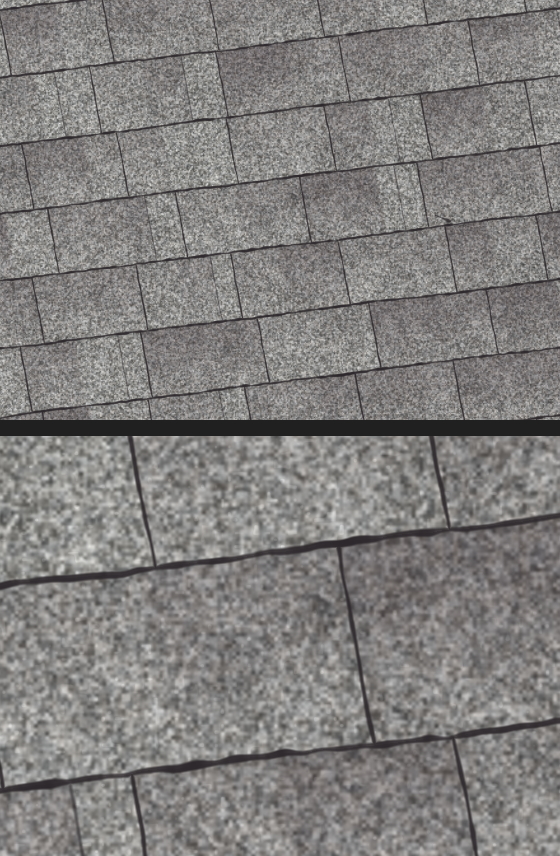
Top, the full canvas; bottom, a detail of the centre.
This texture is drawn by a Shadertoy shader. Its source:

```glsl
// Weathered grey roof shingles in slightly tilted, overlapping courses.
// Each course is split into tabs by leaning, jittered joints; every tab gets a
// two-part shade, some get a narrow sliver, and granule noise covers it all.

const float COURSE_HEIGHT = 0.1615;
const float COURSE_TILT = 0.125;
const float JOINT_LEAN = 0.185;
const vec3 LIGHT_GREY = vec3(0.580, 0.580, 0.569);
const vec3 DARK_GREY = vec3(0.462, 0.444, 0.446);
const vec3 SHADOW = vec3(0.175, 0.155, 0.168);

float hash(vec2 p) {
    vec3 q = fract(p.xyx * 0.1031);
    q += dot(q, q.yzx + 33.33);
    return fract((q.x + q.y) * q.z);
}

float noise(vec2 p) {
    vec2 cell = floor(p), f = fract(p);
    f = f * f * (3.0 - 2.0 * f);
    float low = mix(hash(cell), hash(cell + vec2(1, 0)), f.x);
    float high = mix(hash(cell + vec2(0, 1)), hash(cell + vec2(1, 1)), f.x);
    return mix(low, high, f.y);
}

// Soft coverage of a line from the distance to its centre
float lineMask(float dist, float halfWidth, float soft) {
    return 1.0 - smoothstep(halfWidth - soft, halfWidth + soft, abs(dist));
}

float segmentDistance(vec2 p, vec2 a, vec2 b) {
    vec2 ab = b - a;
    return length(p - a - ab * clamp(dot(p - a, ab) / dot(ab, ab), 0.0, 1.0));
}

// Odd courses carry wider tabs than even ones
float tabWidth(float row) {
    return mod(row, 2.0) > 0.5 ? 0.3116 - 0.0078 * row : 0.243;
}

float jointPosition(float k, float row) {
    float start = mod(row, 2.0) > 0.5 ? 0.231 - 0.035 * row : 0.005 + 0.0174 * row;
    float jitter = 0.12 * (hash(vec2(k, row) + 41.0) - 0.5);
    return start + tabWidth(row) * (k + jitter);
}

// Index of the tab that holds the coordinate u
float tabIndex(float u, float row) {
    float k = floor((u - jointPosition(0.0, row)) / tabWidth(row));
    if (u < jointPosition(k, row)) k -= 1.0;
    if (u >= jointPosition(k + 1.0, row)) k += 1.0;
    return k;
}

// Darkness of a tab: two patches side by side, fading towards the lower edge
float tabShade(vec2 id, float across, float down, float ragged) {
    float left = 0.3 + 0.8 * hash(id + 7.0);
    float right = 0.9 * hash(id + 19.0);
    float split = 0.35 + 0.35 * hash(id + 31.0) + 0.03 * ragged;
    float shade = mix(left, right, smoothstep(-0.025, 0.025, across - split));
    return shade * mix(1.1, 0.4, smoothstep(0.05, 1.0, down + 0.25 * ragged));
}

// Mineral granules: two sizes of speckle, centred on zero
float granules(vec2 p) {
    vec2 turned = mat2(0.8, 0.6, -0.6, 0.8) * p;
    float coarse = noise(turned * 205.0) - 0.5;
    float fine = noise(p * 330.0 + 57.0) - 0.5;
    return 0.25 * coarse + 0.23 * fine;
}

void mainImage(out vec4 fragColor, in vec2 fragCoord) {
    vec2 p = fragCoord / iResolution.y;
    float soft = max(0.8 / iResolution.y, 0.0012);

    // Course coordinates, counted downwards from the top edge
    float ripple = 0.004 * (noise(p * vec2(11.0, 7.0)) - 0.5)
                 + 0.0025 * (noise(p * 70.0) - 0.5);
    float courses = (1.0 - p.y + COURSE_TILT * p.x - 0.0243 + ripple) / COURSE_HEIGHT;
    float row = floor(courses);
    float down = courses - row;
    float drop = down * COURSE_HEIGHT;

    // Tab coordinates along the course
    float u = p.x - JOINT_LEAN * drop + 0.002 * (noise(p * 45.0 + 9.0) - 0.5);
    float k = tabIndex(u, row);
    float start = jointPosition(k, row), end = jointPosition(k + 1.0, row);
    vec2 id = vec2(k, row);
    float ragged = noise(p * 38.0 + 3.0) - 0.5;
    float shade = tabShade(id, (u - start) / (end - start), down, ragged);

    // Narrow pale sliver at the end of some tabs
    float hasSliver = step(0.8, hash(id + 83.0));
    float sliverEdge = end - 0.045 - 0.04 * hash(id + 97.0);
    shade = mix(shade, 0.15, hasSliver * smoothstep(-soft, soft, u - sliverEdge));

    // Surface colour, mottling and granules
    vec3 color = mix(LIGHT_GREY, DARK_GREY, shade);
    color += 0.05 * (noise(p * 17.0) - 0.5) + 0.03 * ragged;
    color += granules(p) * mix(1.2, 0.75, clamp(shade, 0.0, 1.0));
    color += vec3(0.018, 0.0, -0.018) * (noise(p * 150.0 + 21.0) - 0.5);
    color += 0.11 * smoothstep(0.78, 0.97, noise(p * 190.0 + 75.0)) * (1.0 - 0.6 * shade);

    // Joints, sliver edges and the shadowed course edges
    float wear = noise(p * 60.0 + 13.0);
    float joint = 0.9 * lineMask(min(u - start, end - u), 0.0011 + 0.001 * wear, soft);
    float faint = 0.55 * hasSliver * lineMask(u - sliverEdge, 0.0012, soft);
    float edgeDistance = min(drop, COURSE_HEIGHT - drop);
    float edge = (0.75 + 0.25 * wear) * lineMask(edgeDistance, 0.0013 + 0.0022 * wear, soft);
    color *= 1.0 - 0.13 * exp(-drop / 0.006);

    // Small torn scuff beside a joint
    float scuff = segmentDistance(p, vec2(1.037, 0.487), vec2(1.07, 0.474));
    float tear = 0.8 * lineMask(scuff, 0.001 + 0.004 * wear, 0.002);

    float dark = max(max(joint, faint), max(edge, tear));
    fragColor = vec4(mix(color, SHADOW, dark), 1.0);
}
```
